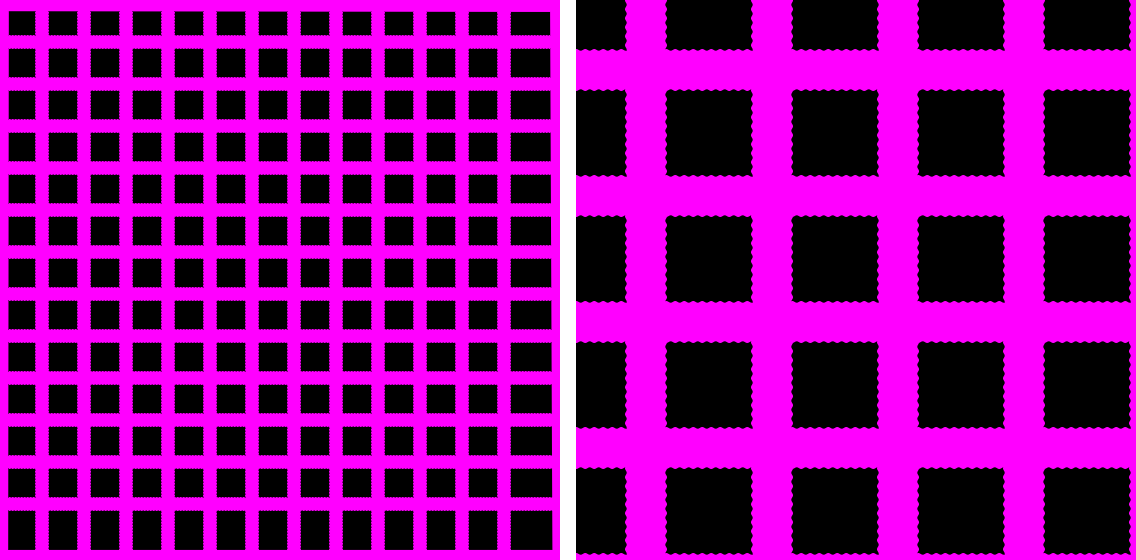
Left: the whole. Right: its middle third, enlarged.
Give the GLSL for this pattern, as a Shadertoy shader.

```glsl
// Magenta lattice over black, with finely rippled bars and a slightly skewed frame.
#define INK vec3(1.0, 0.0, 1.0)
#define GROUND vec3(0.0)
#define PITCH 0.075
#define BAR_COUNT 12.0
#define BAR_HALF 0.012
#define RIPPLE_DEPTH 0.0005
#define RIPPLES_PER_PITCH 14.0
#define FRAME_LEFT vec2(0.0158, 0.0146)
#define FRAME_RIGHT vec2(0.9822, 0.9865)
#define FRAME_TOP vec2(0.0200, 0.0214)
#define FRAME_BOTTOM vec2(0.9820, 0.9820)

const float TAU = 6.2831853;

// Signed distance to the evenly spaced bars; negative is ink.
float barDistance(vec2 p) {
    vec2 nearest = PITCH * clamp(floor(p / PITCH + 0.5), 1.0, BAR_COUNT);
    vec2 ripple = RIPPLE_DEPTH * sin(TAU * RIPPLES_PER_PITCH * p.yx / PITCH);
    vec2 d = abs(p - nearest) - BAR_HALF - ripple;
    return min(d.x, d.y);
}

// Distance to the frame; each side runs between two end offsets.
float frameDistance(vec2 p) {
    float left = p.x - mix(FRAME_LEFT.x, FRAME_LEFT.y, p.y);
    float right = mix(FRAME_RIGHT.x, FRAME_RIGHT.y, p.y) - p.x;
    float top = p.y - mix(FRAME_TOP.x, FRAME_TOP.y, p.x);
    float bottom = mix(FRAME_BOTTOM.x, FRAME_BOTTOM.y, p.x) - p.y;
    return min(min(left, right), min(top, bottom));
}

void mainImage(out vec4 fragColor, in vec2 fragCoord) {
    // Measure down from the top edge, where the bar spacing starts.
    vec2 p = fragCoord / iResolution.xy;
    p.y = 1.0 - p.y;

    float d = min(barDistance(p), frameDistance(p));
    float pixel = 1.0 / min(iResolution.x, iResolution.y);
    float coverage = clamp(0.5 - d / pixel, 0.0, 1.0);
    fragColor = vec4(mix(GROUND, INK, coverage), 1.0);
}
```
